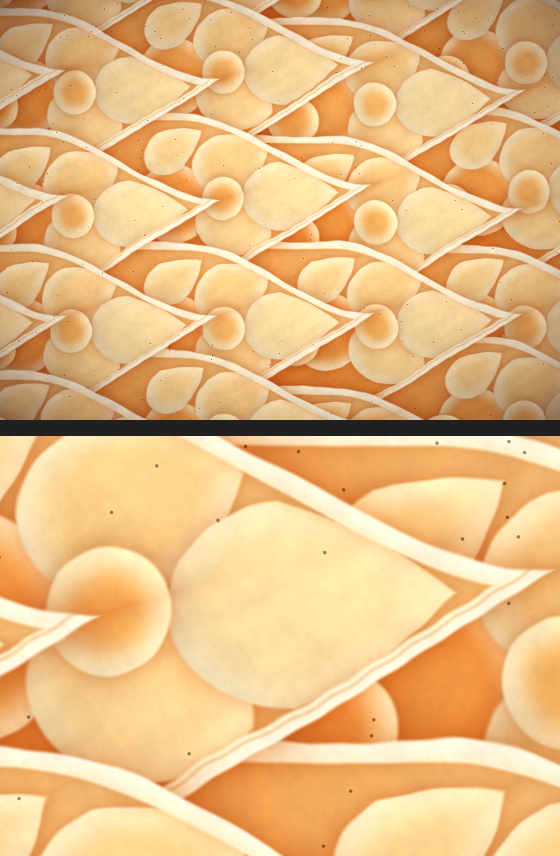
Top: the whole. Bottom: its middle third, enlarged.
Write a Shadertoy shader that draws this texture.

```glsl
const vec3 CREAM = vec3(1.0, 0.95, 0.85);
const vec3 PALE = vec3(0.98, 0.87, 0.64);
const vec3 HONEY = vec3(0.96, 0.74, 0.43);
const vec3 AMBER = vec3(0.91, 0.56, 0.22);

vec2 hash2(vec2 p) {
    return fract(sin(vec2(dot(p, vec2(127.1, 311.7)), dot(p, vec2(269.5, 183.3)))) * 4375.85);
}

// Distance to the nearest scattered point, and that point's random value
vec2 cellular(vec2 p) {
    vec2 cell = floor(p), best = vec2(9.0, 0.0);
    for (int y = -1; y <= 1; y++)
    for (int x = -1; x <= 1; x++) {
        vec2 id = cell + vec2(x, y);
        vec2 h = hash2(id);
        float d = length(id + h - p);
        if (d < best.x) best = vec2(d, fract(h.x * 57.3 + h.y * 13.7));
    }
    return best;
}

// Layered sines used for carved, uneven outlines
float waver(vec2 p) {
    return sin(p.x * 4.1 + 1.7 * sin(p.y * 3.3)) + 0.5 * sin(p.y * 9.7 + p.x * 5.3)
         + 0.25 * sin(p.x * 23.0 - p.y * 17.0);
}

// Rounded scale with a bright lip, a coloured hollow and a soft shadow around it
void petal(inout vec3 col, vec2 q, vec2 radius, float tilt, float point, vec3 core, float blur) {
    float c = cos(tilt), s = sin(tilt);
    q = mat2(c, -s, s, c) * q / radius;
    q.x *= q.x > 0.0 ? 1.0 - 0.3 * point : 1.0;
    float d = length(q) + point * 0.7 * max(q.x, 0.0) * abs(q.y);
    float inside = (1.0 - d) * min(radius.x, radius.y);
    col *= 1.0 - vec3(0.08, 0.20, 0.30) * exp(-max(-inside, 0.0) / 0.06);
    vec3 fill = mix(mix(CREAM, PALE, 0.6), core, smoothstep(0.01, 0.2, inside));
    fill *= 1.0 + 0.05 * q.x - 0.04 * q.y;
    col = mix(col, fill, smoothstep(-blur, blur, inside));
}

// One pointed leaf; its tip lies at the origin and it opens to the left
void leaf(inout vec3 col, vec2 q, vec2 id, float blur) {
    vec2 rnd = hash2(id + 3.0);
    float wave = waver(q + rnd * 9.0);
    float back = -q.x;
    float upper = (q.y + 0.98 * smoothstep(0.0, 2.6, back) + 0.012 * wave) * 0.93;
    float lower = (0.62 * back - q.y - 0.012 * wave) * 0.85;
    float edge = min(upper, lower);
    if (edge < -0.35) return;

    // Ground of the leaf, warmer toward its root
    vec3 body = mix(mix(HONEY, PALE, 0.4), AMBER, smoothstep(1.3, 3.2, back + 0.5 * q.y));
    body = mix(body, PALE, 0.3 * smoothstep(0.5, -0.6, q.y));

    // Scales, from root to tip
    vec2 f = q + 0.09 * (rnd - 0.5) + 0.008 * wave;
    vec3 warm = mix(AMBER, HONEY, 0.2 + 0.4 * rnd.x);
    petal(body, f - vec2(-2.72, 0.25), vec2(0.52, 0.54), 0.0, 0.0, warm, blur);
    petal(body, f - vec2(-3.15, 0.40), vec2(0.36, 0.32), 0.0, 0.0, warm, blur);
    petal(body, f - vec2(-2.75, -0.46), vec2(0.39, 0.30), -0.6, 0.8, mix(HONEY, PALE, 0.6), blur);
    petal(body, f - vec2(-1.95, -0.30), vec2(0.50, 0.42), -0.4, 0.5, mix(HONEY, PALE, 0.5), blur);
    petal(body, f - vec2(-1.90, 0.55), vec2(0.52, 0.42), 0.3, 0.2, mix(HONEY, PALE, 0.7), blur);
    petal(body, f - vec2(-1.22, 0.15), vec2(0.54, 0.47), -0.08, 1.0, mix(PALE, HONEY, 0.15 * rnd.y), blur);
    petal(body, f - vec2(-2.03, 0.18), vec2(0.29, 0.30), 0.0, 0.0, mix(HONEY, warm, 0.4), blur);

    // Raised rim, with a crease along the lower side
    float width = 0.085 + 0.025 * rnd.y + 0.008 * wave;
    body *= 1.0 - vec3(0.06, 0.16, 0.26) * exp(-max(edge - width, 0.0) / 0.06);
    vec3 rim = mix(CREAM, PALE, 0.5 * smoothstep(0.02, 0.12, edge));
    rim *= 1.0 - vec3(0.05, 0.13, 0.24) * smoothstep(0.018, 0.0, abs(lower - 0.065 - 0.01 * wave));
    body = mix(body, rim, smoothstep(blur, -blur, edge - width));

    // Shadow cast on what lies beneath
    col *= 1.0 - vec3(0.10, 0.27, 0.42) * exp(-max(-edge, 0.0) / 0.09);
    col = mix(col, body, smoothstep(-blur, blur, edge));
}

void mainImage(out vec4 fragColor, in vec2 fragCoord) {
    vec2 uv = fragCoord / iResolution.xy;
    vec2 p = vec2(fragCoord.x, iResolution.y - fragCoord.y) / iResolution.y * 5.76;
    float blur = max(0.012, 5.76 / iResolution.y);
    vec3 col = AMBER;

    // Columns overlap from right to left, rows from top to bottom
    for (int i = 5; i >= 0; i--)
    for (int j = -1; j <= 3; j++) {
        vec2 id = vec2(i, j);
        float stagger = i % 2 == 0 ? -0.08 : 0.08;
        vec2 tip = vec2(0.93, 1.0) + vec2(2.08, 1.66) * id;
        tip.y += stagger * id.x * abs(1.0 - 0.25 * id.y * id.y);
        tip += 0.08 * (hash2(id) - 0.5);
        leaf(col, p - tip, id, blur);
    }

    // Waxy mottling, fine grain and a few dark specks
    vec2 pits = cellular(p * 9.0);
    col *= 1.0 + 0.035 * (0.5 - pits.x) + 0.012 * waver(p * 3.0);
    col *= 0.99 + 0.02 * cellular(p * 38.0).y;
    col *= 1.0 - 0.45 * step(0.95, pits.y) * smoothstep(0.10, 0.04, pits.x);

    // Bright middle and browned corners
    float v = length(uv * 2.0 - 1.0);
    col *= 1.04 - vec3(0.16, 0.18, 0.18) * v * v * v;
    fragColor = vec4(clamp(col, 0.0, 1.0), 1.0);
}
```
